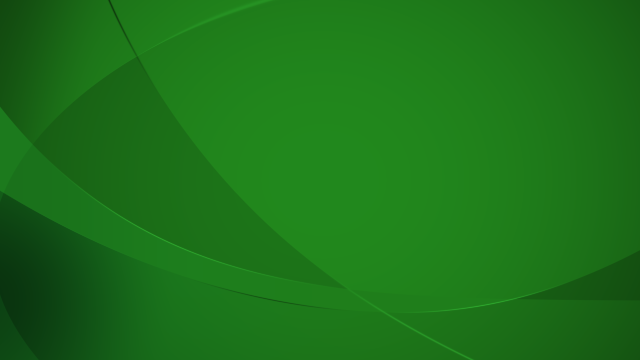
Reproduce this background procedurally as a Shadertoy shader.

```glsl
// Overlapping translucent green sheets with curved, glinting edges.

// Edge curves, in units of the canvas height
float steepCurveX(float y) {
    float t = 1.0 - y;
    return 0.303 + t * (0.430 + t * (0.445 + t * (-0.229 + 0.363 * t)));
}

float ovalCurveX(float y) {
    float w = (y - 0.31) * (y - 0.31);
    return -0.022 + w * (1.35 + 2.7 * w * w * w);
}

float fallingCurveY(float x) {
    return 0.165 + 0.539 * exp(-x * (2.36 + 0.3 * x + 0.3 * x * x));
}

float bowlCurveY(float x) {
    float u = x - 1.12;
    return 0.132 + u * u * mix(0.27, 0.40, smoothstep(-0.2, 0.15, u));
}

// Turns a field that is zero on a curve into an approximate distance
float curveDistance(float field, float px) {
    return field * px / max(length(vec2(dFdx(field), dFdy(field))), 1e-6);
}

float coverage(float d, float px) {
    return smoothstep(-0.7 * px, 0.7 * px, d);
}

float stroke(float d, float halfWidth, float px) {
    float w = max(halfWidth, 0.5 * px);
    return exp(-d * d / (w * w)) * min(halfWidth / w, 1.0);
}

// Fades in from a to b and out from b to c
float swell(float x, float a, float b, float c) {
    return smoothstep(a, b, x) * (1.0 - smoothstep(b, c, x));
}

vec3 greenTone(float level, float coolness) {
    return level * vec3(0.245 - 0.04 * coolness, 1.0, 0.21 + 0.05 * coolness);
}

void mainImage(out vec4 fragColor, in vec2 fragCoord) {
    float px = 1.0 / iResolution.y;
    vec2 p = fragCoord * px;
    p.x *= (16.0 / 9.0) * iResolution.y / iResolution.x;

    float steep = curveDistance(p.x - steepCurveX(p.y), px);
    float oval = curveDistance(p.x - ovalCurveX(p.y), px);
    float falling = curveDistance(p.y - fallingCurveY(p.x), px);
    float bowl = curveDistance(p.y - bowlCurveY(p.x), px);

    float rightOfSteep = coverage(steep, px);
    float insideOval = coverage(oval, px);
    float aboveFalling = coverage(falling, px);
    float aboveBowl = coverage(bowl, px);

    // Broad light from the centre
    float radius = length((p - vec2(0.90, 0.50)) * vec2(0.9, 1.0));
    float light = 0.535 - 0.215 * pow(radius, 2.2);

    // Upper sheets
    float insideTone = light * mix(0.86, 1.0, rightOfSteep);
    float cornerTone = light * mix(0.82, 1.04, smoothstep(0.0, 0.32, p.x + 0.2 * (1.0 - p.y)));
    float outsideTone = mix(cornerTone, light * 1.06, rightOfSteep);
    float upperTone = mix(outsideTone, insideTone, insideOval);

    // Ribbon between the two lower curves
    float ribbonInside = mix(0.445, 0.495, smoothstep(0.05, 0.6, p.x));
    float ribbonTone = mix(0.48, ribbonInside, insideOval);

    // Lower sheet, with a soft shadow at the left
    float shadow = 1.0 - smoothstep(0.0, 0.5, length(p - vec2(0.0, 0.19)));
    float lowerTone = light * 0.93 * (1.0 - 0.43 * shadow);
    lowerTone += 0.06 * (1.0 - insideOval);
    float wedgeTone = light * 0.79;

    float overBowl = mix(ribbonTone, upperTone, aboveFalling);
    float underBowl = mix(lowerTone, wedgeTone, aboveFalling * step(1.0, p.x));
    float tone = mix(underBowl, overBowl, aboveBowl);
    float coolness = (1.0 - aboveFalling) * (1.0 - smoothstep(0.2, 1.1, p.x));
    coolness *= mix(0.7 + 0.8 * shadow, 0.5, aboveBowl);
    vec3 color = greenTone(tone, coolness);

    // Dark edge lines
    float steepShade = stroke(steep, 0.0026, px) * smoothstep(0.72, 1.0, p.y);
    float bowlShade = stroke(bowl + 0.001, 0.0018, px) * swell(p.x, 0.5, 0.76, 1.0);
    color *= 1.0 - 0.5 * steepShade - 0.3 * bowlShade;

    // Bright edge lines
    float topWidth = 0.005 * smoothstep(0.84, 1.0, p.y);
    float glint = stroke(oval + topWidth, 0.0008 + topWidth, px) * smoothstep(0.6, 1.0, p.y) * 0.4;
    glint += stroke(falling, 0.0018, px) * swell(p.x, 0.08, 0.45, 1.0) * 0.85;
    glint += stroke(bowl, 0.0018, px) * swell(p.x, 1.05, 1.34, 1.63) * 0.9;
    glint += stroke(steep, 0.0026, px) * (1.0 - smoothstep(0.08, 0.27, p.y)) * 0.65;
    glint += stroke(bowl, 0.0012, px) * swell(p.x, -0.1, 0.2, 0.5) * 0.2;
    color = mix(color, vec3(0.18, 0.66, 0.18), min(glint, 1.0));

    fragColor = vec4(color, 1.0);
}
```
